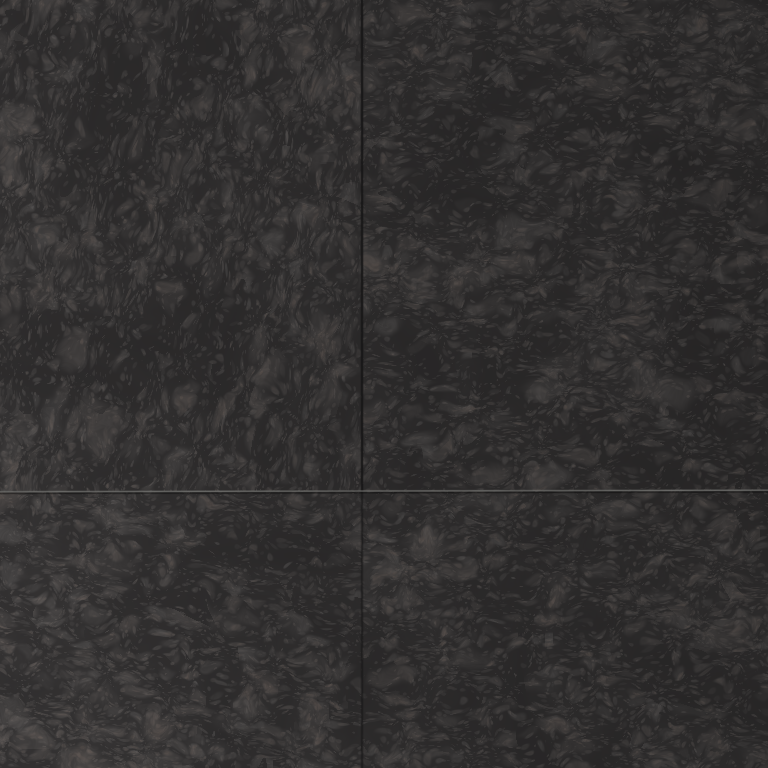
Write a WebGL 2 fragment shader that draws this texture.

```glsl
#version 300 es
precision highp float;
// Dark flecked stone tiles: four slabs meeting at a dark upright and a pale level joint.

uniform vec2 u_resolution;
out vec4 outColor;

const vec2 JOINT = vec2(0.4714, 0.3607);     // where the joints cross
const float JOINT_TILT = 0.002;              // slight rise of the level joint
const float DARK_HALF_WIDTH = 0.0015;
const float PALE_HALF_WIDTH = 0.0009;
const vec3 STONE = vec3(0.158, 0.152, 0.153);
const vec3 FLAKE_GREY = vec3(0.325, 0.318, 0.316);
const vec3 FLAKE_WARM = vec3(0.345, 0.315, 0.300);
const vec3 DARK_JOINT = vec3(0.085, 0.082, 0.084);
const vec3 PALE_JOINT = vec3(0.43, 0.43, 0.42);
const int LAYERS = 5;
const float FIRST_FREQUENCY = 19.0;          // cells across for the largest flakes
const float FREQUENCY_STEP = 1.68;
const float FLAKE_STRETCH = 1.45;            // length over breadth

vec3 hash3(vec2 p) {
  vec3 q = fract(vec3(p.xyx) * vec3(0.1031, 0.1030, 0.0973));
  q += dot(q, q.yxz + 33.33);
  return fract((q.xxy + q.yzz) * q.zyx);
}

mat2 rotation(float a) {
  float c = cos(a), s = sin(a);
  return mat2(c, s, -s, c);
}

// Layered sines that bend the domain, giving flakes ragged outlines.
vec2 ragged(vec2 p) {
  float frequency = 70.0;
  for (int i = 0; i < 4; i++) {
    p += 0.34 / frequency * sin(rotation(1.1 + float(i)) * p.yx * frequency + float(i) * 2.3);
    frequency *= 1.75;
  }
  return p;
}

// Soft patchiness between 0 and 1.
float patches(vec2 p) {
  float sum = 0.0, weight = 0.5;
  for (int i = 0; i < 4; i++) {
    p = rotation(0.9) * p * 1.7 + 1.9;
    p += 0.6 * sin(p.yx * 1.3);
    sum += weight * sin(p.x) * sin(p.y);
    weight *= 0.75;
  }
  return clamp(0.5 + 0.65 * sum, 0.0, 1.0);
}

// Cellular flakes: x is coverage, y is the warmth of the covering flakes.
vec2 flakes(vec2 p, float presence) {
  vec2 cell = floor(p);
  float gap = 1.0, warmth = 0.0;
  for (int j = -1; j <= 1; j++) {
    for (int i = -1; i <= 1; i++) {
      vec2 id = cell + vec2(i, j);
      vec3 place = hash3(id + 17.0);
      vec3 kind = hash3(id + 91.0);
      vec2 d = rotation((place.z - 0.5) * 1.2) * (p - id - place.xy);
      float radius = mix(0.24, 0.72, kind.x * kind.x);
      float reach = length(d * vec2(0.9, 1.2)) / radius;
      float body = 1.0 - smoothstep(0.45, 1.05, reach);
      body *= step(kind.y, presence) * mix(0.18, 0.62, kind.z);
      gap *= 1.0 - body;
      warmth += body * fract(kind.z * 7.3);
    }
  }
  return vec2(1.0 - gap, warmth);
}

void main() {
  vec2 uv = gl_FragCoord.xy / u_resolution;
  float pixel = 1.0 / min(u_resolution.x, u_resolution.y);
  vec2 fromJoint = uv - JOINT - vec2(0.0, JOINT_TILT * (uv.x - 0.5));
  vec2 tile = step(0.0, fromJoint);

  // Each slab has its own flake field; the upper left one has upright grain.
  float upright = (1.0 - tile.x) * tile.y;
  float grain = mix(0.12 - 0.2 * tile.x, -1.33, upright);
  vec2 slab = uv + tile * vec2(3.7, 5.3) + 2.0;
  vec2 along = rotation(grain) * ragged(slab);
  float patchiness = patches(slab * 7.0);

  // Flakes from large to small, thicker inside the patches.
  float gap = 1.0 - 0.14 * patchiness;
  float warmth = 0.0;
  float frequency = FIRST_FREQUENCY;
  for (int i = 0; i < LAYERS; i++) {
    vec2 p = along * vec2(1.0, FLAKE_STRETCH) * frequency + float(i) * 31.0;
    vec2 layer = flakes(p, mix(0.2, 0.72, patchiness));
    gap *= 1.0 - layer.x * 0.72;
    warmth += layer.y;
    frequency *= FREQUENCY_STEP;
  }

  // Fine mottling inside the flakes, then light falling from the lower left.
  float mottle = patches(along * 110.0);
  float cover = (1.0 - gap) * mix(0.72, 1.12, mottle);
  float light = 1.08 - 0.13 * uv.x - 0.06 * uv.x * uv.y;
  light += 0.10 * (1.0 - smoothstep(0.0, 0.5, length(uv - vec2(0.0, 0.15))));
  vec3 flake = mix(FLAKE_GREY, FLAKE_WARM, clamp(warmth, 0.0, 1.0));
  vec3 color = mix(STONE, flake, clamp(cover, 0.0, 1.0)) * light;

  // Joints: dark upright groove, pale level line with a thin shadow below.
  float groove = 1.0 - smoothstep(-pixel, pixel, abs(fromJoint.x) - DARK_HALF_WIDTH);
  color = mix(color, DARK_JOINT, groove * mix(0.6, 0.9, tile.y));
  float shadow = 1.0 - smoothstep(0.0, 0.0025, abs(fromJoint.y + 0.002));
  color *= 1.0 - 0.4 * shadow;
  float line = 1.0 - smoothstep(-pixel, pixel, abs(fromJoint.y) - PALE_HALF_WIDTH);
  float wear = mix(0.7, 1.0, patches(vec2(uv.x * 9.0, 2.0)));
  color = mix(color, PALE_JOINT, line * wear);

  outColor = vec4(color, 1.0);
}
```
